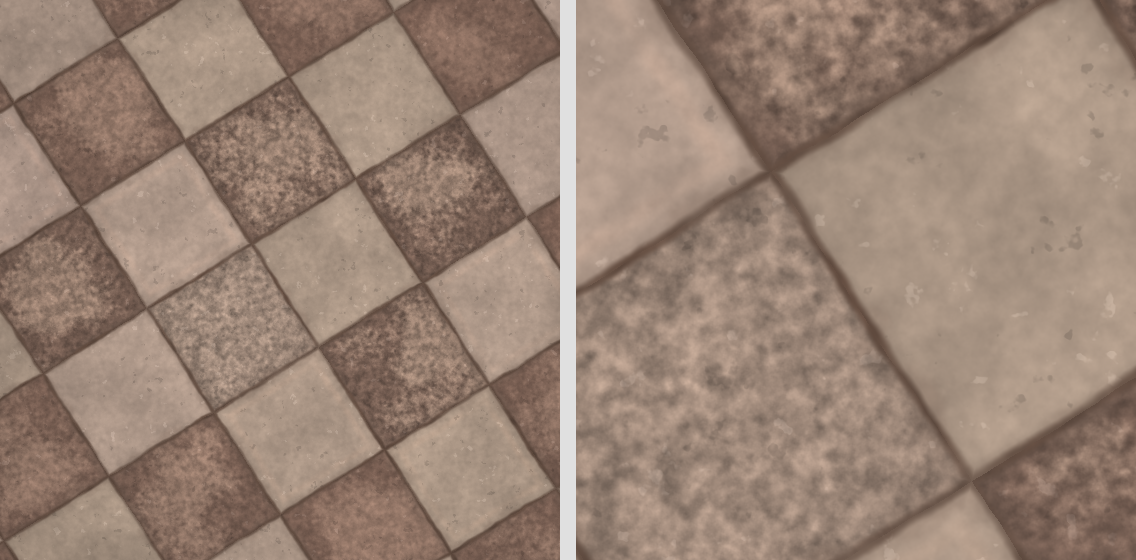
Left: the whole. Right: its middle third, enlarged.
Give the GLSL for this texture, as a Shadertoy shader.

```glsl
// Worn terracotta floor: slanted checkerboard of pale and dark speckled tiles with thin grimy joints

float hash(vec2 p) {
    vec3 q = fract(p.xyx * 0.1031);
    q += dot(q, q.yzx + 33.33);
    return fract((q.x + q.y) * q.z);
}

float noise(vec2 p) {
    vec2 i = floor(p), f = fract(p);
    f = f * f * (3.0 - 2.0 * f);
    return mix(mix(hash(i), hash(i + vec2(1, 0)), f.x),
               mix(hash(i + vec2(0, 1)), hash(i + vec2(1, 1)), f.x), f.y);
}

float fbm(vec2 p) {
    float sum = 0.0, amp = 0.533;
    for (int i = 0; i < 4; i++) {
        sum += amp * noise(p);
        p = mat2(1.6, 1.2, -1.2, 1.6) * p + 17.3;
        amp *= 0.5;
    }
    return sum;
}

void mainImage(out vec4 fragColor, in vec2 fragCoord) {
    vec2 p = fragCoord / iResolution.y;

    // Slanted grid: columns are the two tile edges
    mat2 tileEdges = mat2(0.1865, 0.1155, 0.119, -0.1836);
    vec2 anchor = vec2(0.449, 0.564);
    vec2 wobble = vec2(fbm(p * 26.0), fbm(p * 26.0 + 50.0)) - 0.5;
    vec2 g = inverse(tileEdges) * (p - anchor) + wobble * 0.025;
    vec2 id = floor(g), f = fract(g);
    vec2 centre = anchor + tileEdges * (id + 0.5);
    float dark = mod(id.x + id.y, 2.0);
    float tone = hash(id + 41.0), tint = hash(id + 73.0);

    // Distance to the joints, and stone textures from coarse to fine
    vec2 toEdge = min(f, 1.0 - f);
    float d = min(toEdge.x, toEdge.y);
    float cloud = fbm(p * 13.0 + id * 7.0);
    float mottle = fbm(p * 48.0 + id * 3.0);
    float grain = 1.5 * (fbm(mat2(0.8, 0.6, -0.6, 0.8) * p * 125.0) - 0.5);

    // Pale tiles: smooth, clouded, some with a raised rim
    vec3 pale = mix(vec3(0.635, 0.56, 0.495), vec3(0.655, 0.57, 0.52), tint);
    pale *= 0.99 + 0.05 * tone + 0.24 * (cloud - 0.5) + 0.12 * (mottle - 0.5);
    float rim = smoothstep(0.05, 0.09, d) * (1.0 - smoothstep(0.10, 0.14, d));
    pale += vec3(0.05, 0.03, 0.02) * rim * step(0.65, tone) * mottle;
    pale *= 1.0 + 0.09 * grain;

    // Dark tiles: stained edges around a lighter worn patch
    float spread = length(centre - 0.5);
    float worn = 1.0 - smoothstep(0.13, 0.20, spread);
    float rust = smoothstep(0.37, 0.44, spread) * (0.4 + 0.6 * tint);
    vec2 patchOffset = (vec2(tone, tint) - 0.5) * 0.35;
    float bare = 0.66 - length(f - 0.5 - patchOffset) + (cloud - 0.5) * 1.1;
    bare = smoothstep(0.0, 0.5, bare + grain * 0.25 + worn * 0.35);
    vec3 stained = mix(vec3(0.455, 0.365, 0.32), vec3(0.585, 0.49, 0.43), bare);
    vec3 rusty = vec3(0.53, 0.41, 0.355) * (0.8 + 0.4 * cloud);
    stained = mix(stained, rusty, rust * 0.7);
    stained = mix(stained, vec3(0.61, 0.53, 0.475), worn * 0.75);
    stained *= 1.0 + 0.14 * (mottle - 0.5);
    stained *= 1.0 + grain * mix(0.42, 0.2, rust);

    // One tile's stain bleeds raggedly over its neighbour's border
    float bleed = 0.3 * (1.0 - smoothstep(0.0, 0.06, d + 0.12 * (mottle - 0.5)));
    vec3 col = mix(pale, stained, dark);
    col = mix(col, vec3(0.53, 0.44, 0.385), bleed);

    // Sparse pits and chips
    float fleck = fbm(p * 75.0 + 9.0);
    col *= 1.0 - 0.12 * smoothstep(0.74, 0.82, fleck);
    col += 0.06 * (1.0 - smoothstep(0.18, 0.25, fleck));

    // Soft grime beside the joints, then the thin uneven joint itself
    float grime = exp(-d / mix(0.022, 0.06, dark)) * (0.25 + 0.75 * mottle);
    col *= 1.0 - 0.25 * grime;
    float halfWidth = 0.001 + 0.018 * fbm(p * 38.0 + 31.0);
    float soft = max(0.016, 5.0 / iResolution.y);
    float joint = 1.0 - smoothstep(halfWidth - soft * 0.5, halfWidth + soft, d);
    vec3 jointColor = vec3(0.36, 0.28, 0.235) * (0.8 + 0.4 * mottle);
    float strength = clamp(0.25 + 1.1 * fbm(p * 17.0 + 63.0), 0.0, 1.0);
    col = mix(col, jointColor, joint * strength);

    // Light falling off toward the borders
    vec2 fromLight = p - vec2(0.58, 0.48);
    col *= 1.035 - 0.16 * dot(fromLight, fromLight);

    fragColor = vec4(clamp(col, 0.0, 1.0), 1.0);
}
```
